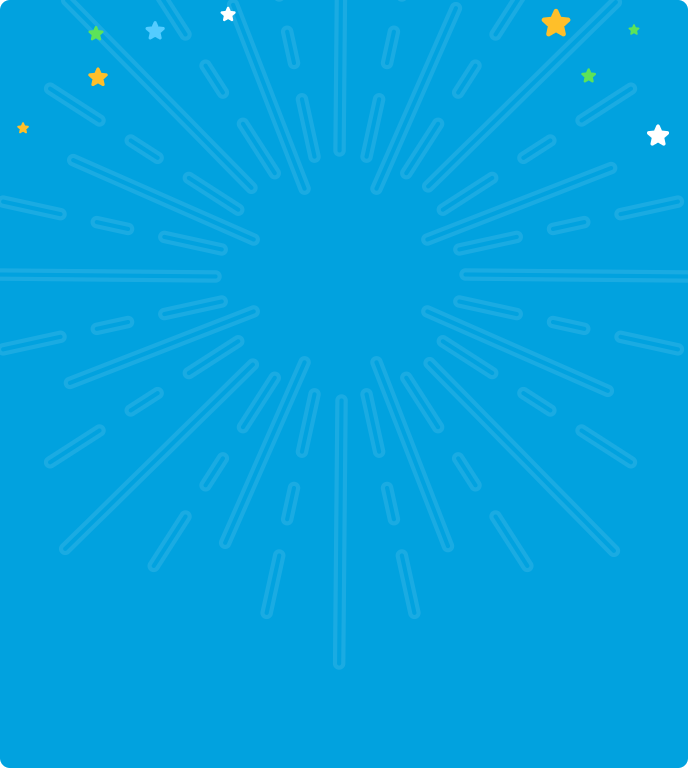
Give the GLSL for this background, as a Shadertoy shader.

```glsl
// A flat blue card with a burst of outlined rays and a few small rounded stars.
// Whole rays repeat by polar sectors; dashed rays are mirrored from one octant.
// All lengths are in units of the canvas height.

const vec3 BLUE  = vec3(0.004, 0.634, 0.875);
const vec3 WHITE = vec3(1.0);
const vec3 GOLD  = vec3(1.0, 0.75, 0.16);
const vec3 GREEN = vec3(0.36, 0.89, 0.35);
const vec3 SKY   = vec3(0.33, 0.80, 1.0);

const vec2  BURST_CENTER   = vec2(0.4434, 0.6413);
const float CAPSULE_RADIUS = 0.0054;
const float STROKE_HALF    = 0.0027;
const float RAY_OPACITY    = 0.10;
const float CORNER_RADIUS  = 0.013;

vec2 rotate(vec2 p, float angle) {
    float c = cos(angle), s = sin(angle);
    return vec2(c * p.x - s * p.y, s * p.x + c * p.y);
}

float coverage(float dist, float pixel) {
    return clamp(0.5 - dist / pixel, 0.0, 1.0);
}

float segmentDistance(vec2 p, vec2 a, vec2 b) {
    vec2 pa = p - a, ba = b - a;
    return length(pa - ba * clamp(dot(pa, ba) / dot(ba, ba), 0.0, 1.0));
}

float boxDistance(vec2 p, vec2 halfSize, float radius) {
    vec2 q = abs(p) - halfSize + radius;
    return length(max(q, 0.0)) + min(max(q.x, q.y), 0.0) - radius;
}

// Five-pointed star with softened tips
float starDistance(vec2 p, float radius) {
    const vec2 k1 = vec2(0.80902, -0.58779);
    const vec2 k2 = vec2(-k1.x, k1.y);
    float rounding = 0.16 * radius;
    float tip = radius - rounding;
    p.x = abs(p.x);
    p -= 2.0 * max(dot(k1, p), 0.0) * k1;
    p -= 2.0 * max(dot(k2, p), 0.0) * k2;
    p.x = abs(p.x);
    p.y -= tip;
    vec2 edge = 0.47 * vec2(-k1.y, k1.x) - vec2(0.0, 1.0);
    float h = clamp(dot(p, edge) / dot(edge, edge), 0.0, tip);
    return length(p - edge * h) * sign(p.y * edge.x - p.x * edge.y) - rounding;
}

// Sixteen slightly tilted rays, alternately long and short
float wholeRays(vec2 p) {
    float sector = radians(22.5);
    float index = round(atan(p.y, p.x) / sector);
    vec2 q = rotate(p, -index * sector);
    bool isLong = mod(index, 2.0) < 0.5;
    vec2 inner = isLong ? vec2(0.1628, 0.0013) : vec2(0.1224, 0.0);
    vec2 outer = isLong ? vec2(0.5052, -0.0018) : vec2(0.379, -0.0056);
    return segmentDistance(q, inner, outer);
}

// Two dashed rays per octant, three dashes on each
float dashedRays(vec2 p) {
    vec2 q = abs(p);
    if (q.y > q.x) q = q.yx;
    float dist = 1e3;
    for (int ray = 0; ray < 2; ray++) {
        vec2 along = rotate(q, -radians(12.35 + 20.4 * float(ray)));
        for (int dash = 0; dash < 3; dash++) {
            float middle = 0.1966 + 0.1074 * float(dash);
            float halfLength = dash == 1 ? 0.0208 : 0.0382;
            vec2 a = vec2(middle - halfLength, 0.0);
            vec2 b = vec2(middle + halfLength, 0.0);
            dist = min(dist, segmentDistance(along, a, b));
        }
    }
    return dist;
}

vec3 paintStars(vec3 color, vec2 p, float pixel) {
    vec3 palette[4] = vec3[4](WHITE, GOLD, GREEN, SKY);
    // Center, radius, palette index
    vec4 stars[9] = vec4[9](
        vec4(0.125, 0.956, 0.0102, 2), vec4(0.202, 0.9595, 0.013, 3),
        vec4(0.297, 0.981, 0.0102, 0), vec4(0.1276, 0.899, 0.0132, 1),
        vec4(0.030, 0.833, 0.0078, 1), vec4(0.724, 0.969, 0.0195, 1),
        vec4(0.8255, 0.961, 0.0074, 2), vec4(0.7665, 0.901, 0.0100, 2),
        vec4(0.8568, 0.823, 0.0150, 0));
    for (int i = 0; i < 9; i++) {
        float dist = starDistance(p - stars[i].xy, stars[i].z);
        color = mix(color, palette[int(stars[i].w)], coverage(dist, pixel));
    }
    return color;
}

void mainImage(out vec4 fragColor, in vec2 fragCoord) {
    float pixel = 1.0 / iResolution.y;
    vec2 p = fragCoord * pixel;
    vec2 halfCanvas = 0.5 * iResolution.xy * pixel;

    // Ray outlines
    vec2 fromCenter = p - BURST_CENTER;
    float axis = min(wholeRays(fromCenter), dashedRays(fromCenter));
    float outline = abs(axis - CAPSULE_RADIUS) - STROKE_HALF;
    vec3 color = mix(BLUE, WHITE, RAY_OPACITY * coverage(outline, pixel));

    color = paintStars(color, p, pixel);

    // Rounded card corners
    float card = boxDistance(p - halfCanvas, halfCanvas, CORNER_RADIUS);
    fragColor = vec4(mix(WHITE, color, coverage(card, pixel)), 1.0);
}
```
